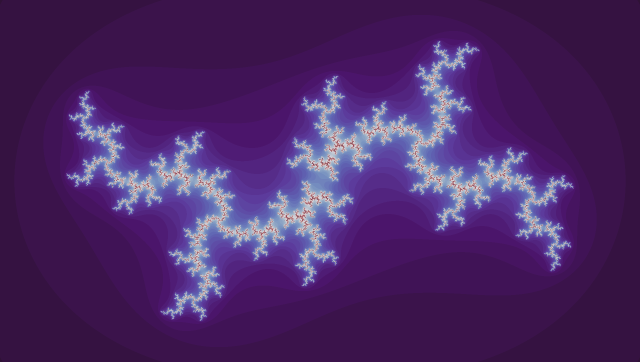
A WebGL 2 fragment shader for this background:

```glsl
#version 300 es
precision highp float;
// Escape-time Julia set: a branching pale dust with blue and violet bands on dark plum.

#define VIEW_HEIGHT 1.982
#define TILT 0.785398
#define JULIA_C vec2(0.0, -0.8)
#define MAX_STEPS 64
#define ESCAPE_RADIUS 2.0
#define AA 3

uniform vec2 u_resolution;
out vec4 outColor;

// Cyclic ramp: plum, violet, blue, near white, rose, back to plum.
const int STOPS = 14;
const vec3 RAMP[STOPS] = vec3[STOPS](
    vec3(0.185, 0.070, 0.212), vec3(0.295, 0.080, 0.415),
    vec3(0.361, 0.225, 0.610), vec3(0.375, 0.400, 0.705),
    vec3(0.470, 0.575, 0.755), vec3(0.640, 0.715, 0.785),
    vec3(0.810, 0.815, 0.845), vec3(0.870, 0.825, 0.840),
    vec3(0.805, 0.675, 0.630), vec3(0.755, 0.460, 0.420),
    vec3(0.655, 0.260, 0.325), vec3(0.500, 0.135, 0.310),
    vec3(0.325, 0.080, 0.260), vec3(0.185, 0.070, 0.212));

vec3 ramp(float t) {
    float x = clamp(t, 0.0, 1.0) * float(STOPS - 1);
    int i = min(int(x), STOPS - 2);
    return mix(RAMP[i], RAMP[i + 1], x - float(i));
}

vec2 complexSquare(vec2 z) {
    return vec2(z.x * z.x - z.y * z.y, 2.0 * z.x * z.y);
}

// Fraction of the step budget used before the orbit escapes.
float escapeTime(vec2 z) {
    int steps = 0;
    for (int i = 0; i < MAX_STEPS; i++) {
        if (dot(z, z) > ESCAPE_RADIUS * ESCAPE_RADIUS) break;
        z = complexSquare(z) + JULIA_C;
        steps++;
    }
    return float(steps) / float(MAX_STEPS);
}

// Canvas position to the tilted complex plane.
vec2 toPlane(vec2 fragPos) {
    vec2 p = (fragPos - 0.5 * u_resolution) / u_resolution.y * VIEW_HEIGHT;
    float c = cos(TILT), s = sin(TILT);
    return vec2(c * p.x - s * p.y, s * p.x + c * p.y);
}

void main() {
    // Average a grid of samples to smooth the fine branches.
    vec3 color = vec3(0.0);
    for (int j = 0; j < AA; j++) {
        for (int i = 0; i < AA; i++) {
            vec2 offset = (vec2(i, j) + 0.5) / float(AA) - 0.5;
            color += ramp(escapeTime(toPlane(gl_FragCoord.xy + offset)));
        }
    }
    outColor = vec4(color / float(AA * AA), 1.0);
}
```
